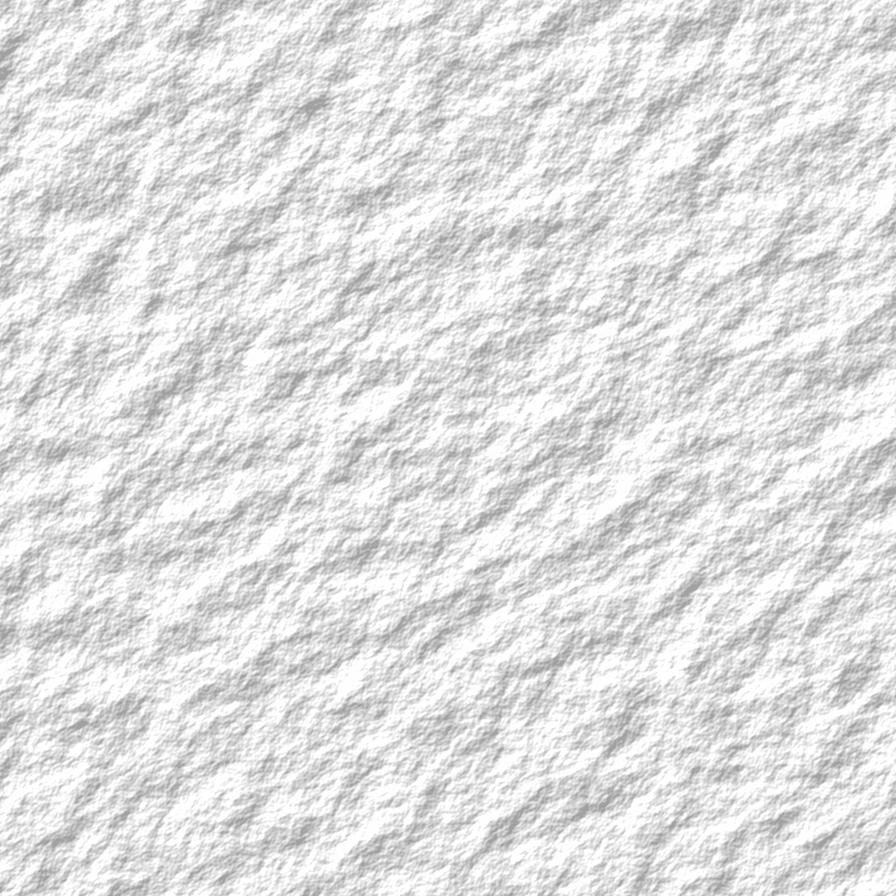
Give the GLSL for this texture, as a Shadertoy shader.

```glsl
// Rough white plaster, lit at a low angle from the upper left.
// A fractal gradient-noise height field, slightly stretched along the
// diagonal, is shaded by its slope in the direction of the light.

// Pseudo-random unit gradient for a lattice point
vec2 randomGradient(vec2 cell) {
    float angle = 6.2832 * fract(sin(dot(cell, vec2(127.1, 311.7))) * 43758.5453);
    return vec2(cos(angle), sin(angle));
}

// Gradient noise with quintic interpolation
float gradientNoise(vec2 p) {
    vec2 cell = floor(p);
    vec2 f = p - cell;
    vec2 w = f * f * f * (f * (f * 6.0 - 15.0) + 10.0);
    vec2 e = vec2(1.0, 0.0);
    float a = dot(randomGradient(cell), f);
    float b = dot(randomGradient(cell + e.xy), f - e.xy);
    float c = dot(randomGradient(cell + e.yx), f - e.yx);
    float d = dot(randomGradient(cell + e.xx), f - e.xx);
    return mix(mix(a, b, w.x), mix(c, d, w.x), w.y);
}

// Plaster relief: every octave is turned to hide the lattice
float plasterHeight(vec2 p) {
    mat2 turn = mat2(0.8, 0.6, -0.6, 0.8);
    float height = 0.0;
    float frequency = 16.0;
    float amplitude = 0.053;
    for (int octave = 0; octave < 5; octave++) {
        height += amplitude * gradientNoise(p * frequency + float(octave) * 17.3);
        p = turn * p;
        frequency *= 2.03;
        amplitude *= 0.51;
    }
    return height;
}

void mainImage(out vec4 fragColor, in vec2 fragCoord) {
    vec2 uv = fragCoord / iResolution.y;

    // Axes along the ridges and across them, toward the light
    vec2 alongRidge = vec2(0.78, 0.626);
    vec2 towardLight = vec2(-0.626, 0.78);
    vec2 p = vec2(dot(uv, alongRidge) * 0.8, dot(uv, towardLight));

    // Slope facing the light, by central difference
    vec2 reach = vec2(0.0, 0.001);
    float slope = (plasterHeight(p - reach) - plasterHeight(p + reach)) / (2.0 * reach.y);

    // Grey shadows, with lit faces clipping to white
    float shade = clamp(0.885 + 0.087 * slope, 0.63, 0.995);
    fragColor = vec4(vec3(shade), 1.0);
}
```
